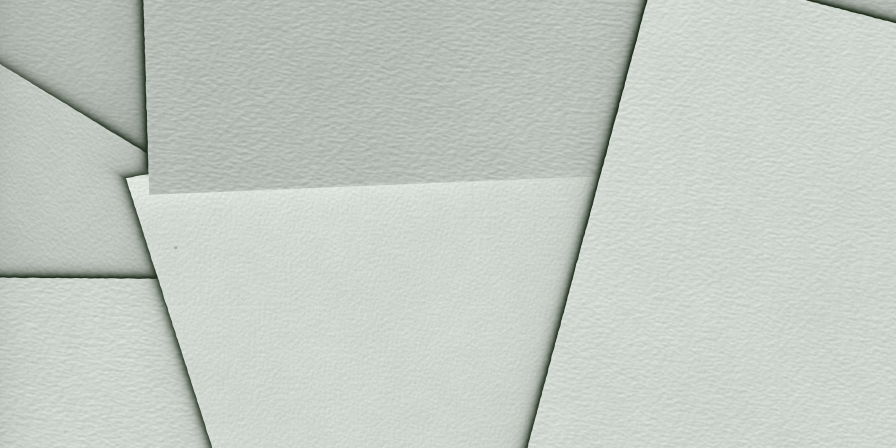
Give the GLSL for this texture, as a WebGL 1 fragment shader.

```glsl
precision highp float;
uniform vec2 u_resolution;

vec2 gradientAt(vec2 cell) {
  float h = fract(sin(dot(cell, vec2(127.1, 311.7))) * 43758.5);
  return vec2(cos(h * 6.2832), sin(h * 6.2832));
}

float gradientNoise(vec2 p) {
  vec2 i = floor(p), f = fract(p);
  vec2 u = f * f * f * (f * (f * 6.0 - 15.0) + 10.0);
  float low = mix(dot(gradientAt(i), f),
                  dot(gradientAt(i + vec2(1, 0)), f - vec2(1, 0)), u.x);
  float high = mix(dot(gradientAt(i + vec2(0, 1)), f - vec2(0, 1)),
                   dot(gradientAt(i + vec2(1, 1)), f - vec2(1, 1)), u.x);
  return mix(low, high, u.y);
}

// Signed distance to a line: negative on the left of a -> b
float edge(vec2 p, vec2 a, vec2 b) {
  vec2 t = normalize(b - a);
  return dot(p - a, vec2(t.y, -t.x));
}

float fibres(vec2 p, float stretch) {
  return gradientNoise(p * vec2(120.0 / stretch, 120.0))
       + 0.7 * gradientNoise(p * vec2(190.0 / stretch, 190.0) + 17.0);
}

// Relief of the fibres, lit from below and turned with the sheet
float grain(vec2 p, float angle, float stretch) {
  float c = cos(angle), s = sin(angle);
  vec2 q = mat2(c, s, -s, c) * p;
  return fibres(q, stretch) - fibres(q + vec2(-0.002, 0.004), stretch);
}

vec3 paper(float tone) {
  return vec3(tone - 0.011, tone + 0.012, tone - 0.011);
}

// Casts a tight and a wide shadow, then covers the inside with the sheet
vec3 lay(vec3 below, vec3 sheet, float d, float tight, float wide) {
  float away = max(d, 0.0);
  float shade = tight * exp(-pow(away / 0.0115, 1.3)) + wide * exp(-away / 0.05);
  vec3 shadowed = mix(below, vec3(0.10, 0.16, 0.09), min(shade, 0.97));
  float aa = 0.7 / u_resolution.y;
  float rim = 0.025 * exp(-abs(d) / 0.004);
  return mix(shadowed, sheet + rim, 1.0 - smoothstep(-aa, aa, d));
}

void main() {
  vec2 p = gl_FragCoord.xy / u_resolution.y;
  vec2 q = p + 0.0014 * vec2(gradientNoise(p * 75.0), gradientNoise(p * 75.0 + 40.0));

  // Sheet outlines
  float slantD = edge(q, vec2(0.331, 0.656), vec2(0.0, 0.857));
  float cornerD = edge(q, vec2(0.35, 0.378), vec2(0.0, 0.380));
  float middleD = max(edge(q, vec2(0.331, 0.612), vec2(0.281, 0.602)),
                      edge(q, vec2(0.281, 0.602), vec2(0.474, 0.0)));
  float upperLeft = edge(q, vec2(0.320, 1.0), vec2(0.333, 0.565));
  float upperFoot = edge(p, vec2(0.333, 0.565), vec2(1.341, 0.607));
  float upperD = max(upperLeft, upperFoot);
  float rightSide = edge(q, vec2(1.445, 1.0), vec2(1.177, 0.0));
  float rightTop = edge(q, vec2(2.0, 0.948), vec2(1.797, 1.0));

  // Left stack
  vec3 col = paper(0.735 + 0.05 * grain(p, 0.1, 2.0));
  col = lay(col, paper(0.785 + 0.04 * grain(p, 0.5, 1.3)), slantD,
            min(0.55 + 1.0 * p.x, 0.88), 0.10);
  col = lay(col, paper(0.82 + 0.055 * grain(p, 0.1, 2.0)), cornerD, 0.92, 0.10);
  col *= 1.0 - 0.07 * exp(-p.x / 0.06);

  // Middle sheet, with light along the overlapping foot
  float glow = 0.055 * exp(-max(upperFoot, 0.0) / 0.035)
             * (1.0 - smoothstep(0.9, 1.5, p.x));
  float middleTone = 0.824 + glow + 0.036 * grain(p, 0.0, 1.1);
  middleTone -= 0.2 * (1.0 - smoothstep(0.001, 0.005, length(p - vec2(0.392, 0.447))));
  col = lay(col, paper(middleTone), middleD, 0.76, 0.09);

  // Upper sheet, shading only the papers on its left
  float leftShade = smoothstep(0.60, 0.63, p.y) * step(upperFoot, 0.0);
  float upperTone = 0.722 + 0.04 * smoothstep(0.75, 1.4, p.x) * (1.2 - 0.5 * p.y)
                  + 0.065 * grain(p, 0.08, 2.2);
  col = lay(col, paper(upperTone), upperD, 0.85 * leftShade, 0.15 * leftShade);

  // Right sheet
  float rightTone = 0.817 + 0.012 * exp(min(rightSide, 0.0) / 0.15)
                  + 0.05 * grain(p, 0.12, 1.9);
  float rightShade = 0.84 + 0.1 * p.y;
  col = lay(col, paper(rightTone), max(rightSide, rightTop), rightShade, 0.11);

  // Soft clouding and fine tooth of the paper
  col += 0.012 * gradientNoise(p * 5.0 + 3.0) + 0.012 * gradientNoise(p * 22.0);
  col += 0.018 * gradientNoise(p * 170.0 + 9.0);
  gl_FragColor = vec4(clamp(col, 0.0, 1.0), 1.0);
}
```
